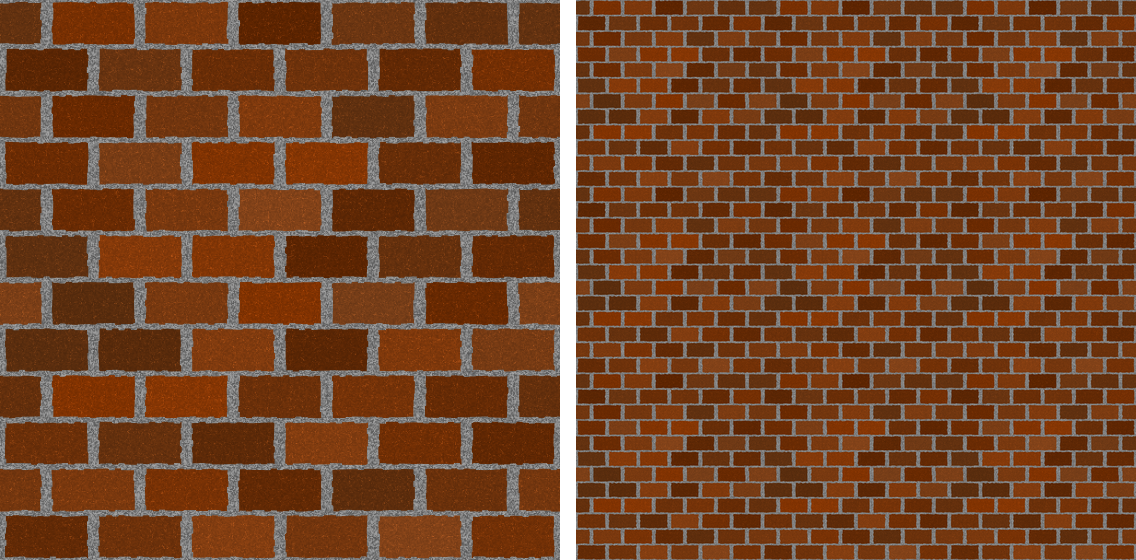
Left: one tile. Right: repeated 3 by 3.
This texture is drawn by a WebGL 2 fragment shader. Its source:

```glsl
#version 300 es
precision highp float;

uniform vec2 u_resolution;
out vec4 outColor;

// Layout, in units of the canvas
const ivec2 BRICKS = ivec2(6, 12);
const vec2 BRICK_FILL = vec2(0.875, 0.885);
const float EDGE_WEAR = 0.0034;
const float CHIP_LENGTH = 0.011;
const int GRAIN_CELLS = 512;

// Brick colours: dark to bright, saturated to dusty
const vec3 DEEP_RED = vec3(0.35, 0.135, 0.0);
const vec3 UMBER = vec3(0.34, 0.17, 0.05);
const vec3 ORANGE = vec3(0.52, 0.20, 0.0);
const vec3 TAN = vec3(0.50, 0.27, 0.12);
const vec3 FLECK = vec3(0.20, 0.11, 0.05);
const float BRICK_GRAIN = 0.22;

// Mortar greys
const float MORTAR_DARK = 0.33;
const float MORTAR_LIGHT = 0.66;

// Integer hash, 0 to 1
float hash(ivec2 cell, int seed) {
    uint h = uint(cell.x) * 1597334677u ^ uint(cell.y) * 3812015801u ^ uint(seed) * 2654435769u;
    h = (h ^ (h >> 16)) * 2246822519u;
    h = (h ^ (h >> 13)) * 3266489917u;
    h ^= h >> 16;
    return float(h >> 8) / 16777216.0;
}

ivec2 wrap(ivec2 cell, ivec2 period) {
    return (cell + period) % period;
}

// Fine value noise that repeats over the canvas
float grain(vec2 uv, int seed) {
    ivec2 period = ivec2(GRAIN_CELLS);
    vec2 p = uv * float(GRAIN_CELLS) - 0.5;
    ivec2 c = ivec2(floor(p));
    vec2 f = fract(p);
    float bottom = mix(hash(wrap(c, period), seed),
                       hash(wrap(c + ivec2(1, 0), period), seed), f.x);
    float top = mix(hash(wrap(c + ivec2(0, 1), period), seed),
                    hash(wrap(c + ivec2(1, 1), period), seed), f.x);
    return mix(bottom, top, f.y);
}

// Stepped chipping along one side of a brick
float chips(float along, ivec2 brick, int side) {
    float p = along / CHIP_LENGTH + 32.0;
    int i = int(floor(p));
    float a = hash(brick, side * 97 + i);
    float b = hash(brick, side * 97 + i + 1);
    return mix(a, b, smoothstep(0.4, 0.6, fract(p))) - 0.5;
}

vec3 brickColor(ivec2 brick, vec2 uv) {
    float dust = hash(brick, 11);
    float brightness = hash(brick, 23);
    vec3 base = mix(mix(DEEP_RED, UMBER, dust), mix(ORANGE, TAN, dust), brightness);
    base *= 1.0 + BRICK_GRAIN * (grain(uv, 31) - 0.5);
    return base + FLECK * pow(grain(uv, 47), 7.0);
}

void main() {
    vec2 uv = gl_FragCoord.xy / u_resolution;
    float pixel = 1.0 / min(u_resolution.x, u_resolution.y);

    // Running bond: every second row shifts by half a brick
    vec2 p = uv * vec2(BRICKS);
    p.x += 0.5 * mod(floor(p.y), 2.0);
    ivec2 brick = wrap(ivec2(floor(p)), BRICKS);
    vec2 local = (fract(p) - 0.5) / vec2(BRICKS);

    // Distance to the worn brick outline
    int sideX = local.x < 0.0 ? 1 : 2;
    int sideY = local.y < 0.0 ? 3 : 4;
    vec2 wear = vec2(chips(local.y, brick, sideX), chips(local.x, brick, sideY));
    vec2 edge = abs(local) - 0.5 * BRICK_FILL / vec2(BRICKS) + EDGE_WEAR * wear;
    float coverage = clamp(0.5 - max(edge.x, edge.y) / pixel, 0.0, 1.0);

    // Speckled mortar behind the bricks
    vec3 mortar = vec3(mix(MORTAR_DARK, MORTAR_LIGHT, grain(uv, 61)));
    outColor = vec4(mix(mortar, brickColor(brick, uv), coverage), 1.0);
}
```
